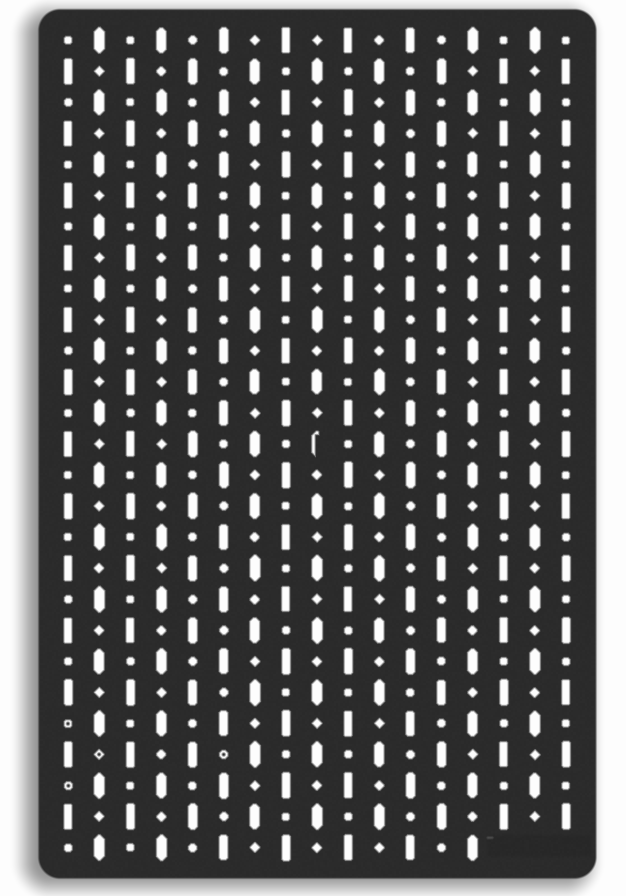
Give the GLSL for this pattern, as a Shadertoy shader.

```glsl
// Dark rounded panel pierced by a checkerboard of upright slots and small dots.
// Each hole is a chamfered box distance whose width and chamfer drift by column
// and by hash; a few holes are worn or blocked. A soft shadow falls to the left.
#define PANEL_MID vec2(0.3542, 0.5046)
#define PANEL_HALF vec2(0.3112, 0.4850)
#define CORNER 0.024
#define FIRST_HOLE vec2(0.0760, 0.9551)
#define PITCH vec2(0.03473, 0.03466)
#define LAST_CELL vec2(16.0, 26.0)
#define SLOT_HALF vec2(0.0052, 0.0143)
#define DOT_HALF 0.0049
#define SOFTNESS 0.0017
#define PANEL_COLOR vec3(0.168)
#define PAPER_COLOR vec3(0.992)
#define SHADOW_SHIFT vec2(-0.011, -0.006)

float hash(vec2 p) {
    vec3 q = fract(p.xyx * vec3(0.1031, 0.1030, 0.0973));
    q += dot(q, q.yzx + 33.33);
    return fract((q.x + q.y) * q.z);
}

float roundedBox(vec2 p, vec2 halfSize, float radius) {
    vec2 q = abs(p) - halfSize + radius;
    return length(max(q, 0.0)) + min(max(q.x, q.y), 0.0) - radius;
}

float chamferBox(vec2 p, vec2 halfSize, float chamfer) {
    vec2 q = abs(p) - halfSize;
    return max(max(q.x, q.y), (q.x + q.y + chamfer) * 0.7071);
}

// Distance to the hole of one cell; local y points down
float holeDistance(vec2 p, vec2 cell) {
    float chance = hash(cell + 3.7);
    // Column widths beat slowly between narrow and broad
    float broad = 0.5 + 0.5 * cos(6.28319 * (cell.x - 1.0) * 3.0 / 7.0);
    float style = clamp(broad + 0.35 * (chance - 0.5), 0.0, 1.0);
    p -= 0.0007 * (vec2(chance, hash(cell.yx + 9.1)) - 0.5);

    if (mod(cell.x + cell.y, 2.0) > 0.5) {
        vec2 size = SLOT_HALF * vec2(mix(0.86, 1.14, style), mix(0.97, 1.03, chance));
        float d = chamferBox(p, size, mix(0.0012, 0.0050, style));
        if (cell == vec2(8.0, 13.0)) {
            // Blocked slot: only a hooked sliver stays open
            d = max(d, min(p.x + 0.0022, p.y + 0.0105));
            d = max(d, p.x - 0.0018);
        }
        return d;
    }
    float size = DOT_HALF * mix(0.86, 1.12, style);
    float d = chamferBox(p, vec2(size), size * mix(0.42, 0.95, style));
    // Plugged dots in the lower left
    bool worn = cell.x < 6.0 && cell.y > 21.0 && cell.y < 25.0;
    if (worn && chance > 0.3) d = max(d, 0.0018 - length(p));
    return d;
}

void mainImage(out vec4 fragColor, in vec2 fragCoord) {
    vec2 p = fragCoord / iResolution.y;
    float soft = max(SOFTNESS, 0.7 / iResolution.y);

    // Paper and cast shadow
    float shadowDist = roundedBox(p - PANEL_MID - SHADOW_SHIFT, PANEL_HALF, CORNER);
    float shadow = 1.0 - smoothstep(-0.012, 0.022, shadowDist);
    vec3 color = PAPER_COLOR * (1.0 - 0.40 * shadow);

    // Panel face with faint grain and a smudge at the lower right
    vec3 face = PANEL_COLOR + 0.008 * (hash(floor(p * 400.0)) - 0.5);
    float smudge = roundedBox(p - vec2(0.602, 0.056), vec2(0.058, 0.012), 0.004);
    face -= 0.012 * (1.0 - smoothstep(-0.003, 0.003, smudge));
    float scrap = chamferBox(p - vec2(0.547, 0.065), vec2(0.0035, 0.0012), 0.001);
    face += 0.15 * (1.0 - smoothstep(-soft, soft, scrap));

    // Grid of holes counted from the upper left; the last row stops early
    vec2 grid = vec2(p.x - FIRST_HOLE.x, FIRST_HOLE.y - p.y) / PITCH;
    vec2 cell = floor(grid + 0.5);
    bool inside = all(greaterThanEqual(cell, vec2(0.0))) && all(lessThanEqual(cell, LAST_CELL));
    bool missing = cell.y == LAST_CELL.y && cell.x > 13.0;
    if (inside && !missing) {
        float hole = holeDistance((grid - cell) * PITCH, cell);
        face = mix(PAPER_COLOR, face, smoothstep(-soft, soft, hole));
    }

    float panel = roundedBox(p - PANEL_MID, PANEL_HALF, CORNER);
    color = mix(face, color, smoothstep(-soft, soft, panel));
    fragColor = vec4(color, 1.0);
}
```
